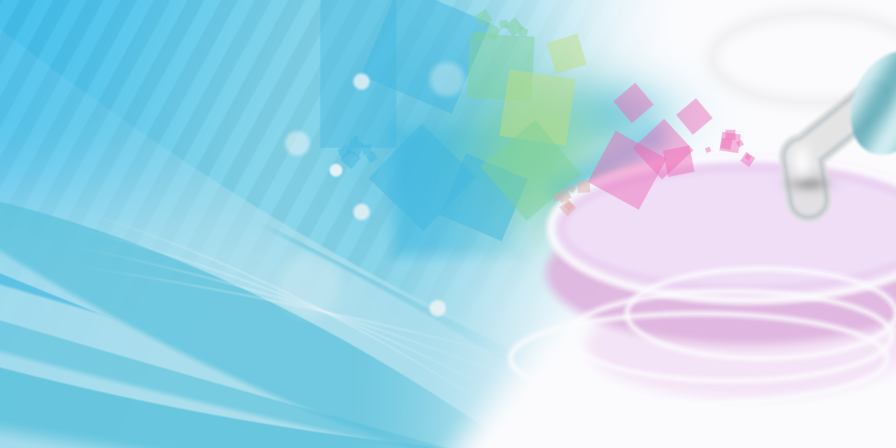
Give the GLSL for this background, as a Shadertoy shader.

```glsl
vec2 p;    // canvas position, 2 wide and 1 high
vec3 col;  // colour painted so far

void paint(vec3 tint, float alpha) { col = mix(col, tint, alpha); }

float fill(float d, float blur) {
    float w = max(blur, 0.75 / iResolution.y);
    return 1.0 - smoothstep(-w, w, d);
}

vec2 turn(vec2 v, float a) {
    return mat2(cos(a), -sin(a), sin(a), cos(a)) * v;
}

float box(vec2 v, vec2 size) {
    vec2 d = abs(v) - size;
    return length(max(d, 0.0)) + min(max(d.x, d.y), 0.0);
}

float ellipse(vec2 v, vec2 r) {
    float k = length(v / r);
    return k * (k - 1.0) / max(length(v / (r * r)), 0.001);
}

float capsule(vec2 a, vec2 b) {
    vec2 d = b - a;
    return length(p - a - d * clamp(dot(p - a, d) / dot(d, d), 0.0, 1.0));
}

float glow(vec2 center, vec2 size) {
    vec2 q = (p - center) / size;
    return exp(-dot(q, q));
}

// Height of a parabola with the given values at x = 0, 0.5 and 1
float arc(vec3 h) {
    return h.x + p.x * (4.0 * h.y - 3.0 * h.x - h.z) + 2.0 * p.x * p.x * (h.x - 2.0 * h.y + h.z);
}

float swoosh(vec3 top, vec3 bottom, float blur) {
    return fill(p.y - arc(top), 0.003) * fill(arc(bottom) - p.y, blur);
}

void tile(float x, float y, float size, float angle, vec3 tint) {
    paint(tint, 0.48 * fill(box(turn(p - vec2(x, y), angle), vec2(size)), 0.0));
}

void bokeh(float x, float y, float radius) {
    float d = length(p - vec2(x, y)) - radius;
    paint(vec3(0.97), min(0.013 / radius, 0.85) * fill(d, radius * 0.3));
}

void mainImage(out vec4 fragColor, in vec2 fragCoord) {
    p = fragCoord / iResolution.xy * vec2(2, 1);
    vec3 white = vec3(0.985, 0.985, 0.995), teal = vec3(0.36, 0.76, 0.86), blue = vec3(0.25, 0.72, 0.88);
    vec3 pink = vec3(0.93, 0.42, 0.72), green = vec3(0.5, 0.82, 0.6), lime = vec3(0.75, 0.87, 0.5);

    // Sky gradient with slanted stripes
    col = mix(vec3(0.27, 0.74, 0.91), vec3(0.52, 0.82, 0.9), smoothstep(0.0, 0.9, p.x + 0.5 - 0.5 * p.y));
    float stripe = abs(fract((p.x - 0.55 * p.y) / 0.075) - 0.5);
    col += 0.035 * (smoothstep(0.2, 0.3, stripe) - 0.4) * smoothstep(0.2, 0.5, p.y);
    paint(white, smoothstep(0.8, 1.48, p.x + 0.18 * (0.6 - p.y)));

    // Sweeping ribbons
    float left = 1.0 - smoothstep(0.75, 1.2, p.x);
    float below = fill(p.y - arc(vec3(0.935, 0.583, 0.3)), 0.004);
    paint(vec3(0.73, 0.89, 0.94), below * left * (0.72 - 0.6 * smoothstep(0.35, 0.75, p.y)));
    paint(teal, 0.75 * left * swoosh(vec3(0.55, 0.375, 0.1), vec3(0.44, 0.167, -0.03), 0.012));
    paint(blue, 0.7 * swoosh(vec3(0.39, 0.19, 0), vec3(0.365, 0.22, 0.08), 0.005));
    paint(teal, 0.65 * left * swoosh(vec3(0.285, 0.14, 0), vec3(0.215, 0.09, -0.02), 0.01));
    paint(teal, 0.85 * left * swoosh(vec3(0.18, 0.07, 0), vec3(0.04, -0.04, -0.1), 0.03));
    paint(teal, 0.5 * left * smoothstep(0.55, 0.7, p.x) * swoosh(vec3(0.82, 0.55, 0.29), vec3(0.72, 0.53, 0.27), 0.006));
    for (float k = 0.0; k < 4.0; k++) {
        float line = arc(vec3(0.58, 0.41, 0.15) + k * vec3(-0.05, -0.02, 0.03));
        paint(white, 0.3 * left * smoothstep(0.1, 0.6, p.x) * fill(abs(p.y - line) - 0.002, 0.004));
    }

    // Blurred blue and green haze
    paint(blue, fill(box(p - vec2(1.02, 0.57), vec2(0.14)), 0.03) * (0.6 - 0.48 * smoothstep(0.9, 1.2, p.x)));
    paint(blue, 0.6 * glow(vec2(1.02, 0.68), vec2(0.22, 0.2)));
    paint(teal, 0.7 * glow(vec2(1.36, 0.74), vec2(0.14, 0.08)));
    paint(green, 0.75 * glow(vec2(1.19, 0.66), vec2(0.15)));
    paint(blue, 0.45 * fill(capsule(vec2(1.25, 0.58), vec2(1.46, 0.69)) - 0.025, 0.03));
    paint(vec3(0.87), 0.45 * fill(abs(ellipse(p - vec2(1.82, 0.87), vec2(0.23, 0.1))) - 0.01, 0.03));

    // White floor, then the dish: liquid, surface and rims
    paint(white, smoothstep(0.0, 0.15, p.x - 0.95 - 0.8 * p.y) * (1.0 - smoothstep(0.22, 0.38, p.y)));
    vec2 dish = p - vec2(1.67, 0.49);
    paint(vec3(0.95, 0.87, 0.96), 0.8 * fill(ellipse(dish + vec2(0, 0.26), vec2(0.36, 0.12)), 0.03));
    paint(vec3(0.87, 0.7, 0.87), 0.9 * fill(ellipse(dish + vec2(0, 0.1), vec2(0.45, 0.16)), 0.02));
    float surface = ellipse(dish, vec2(0.44, 0.16));
    paint(vec3(0.94, 0.87, 0.97), fill(surface, 0.02));
    paint(vec3(0.88, 0.74, 0.9), 0.4 * fill(abs(surface + 0.025) - 0.008, 0.015));
    paint(white, 0.85 * fill(abs(surface) - 0.009, 0.01));
    for (float k = 0.0; k < 3.0; k++) {
        float ring = ellipse(p - vec2(1.56 + 0.07 * k, 0.2 + 0.05 * k), vec2(0.42 - 0.06 * k, 0.1));
        paint(white, 0.8 * fill(abs(ring) - 0.006, 0.009));
    }

    // Large translucent tiles
    paint(blue, 0.4 * fill(box(p - vec2(0.8, 0.86), vec2(0.085, 0.19)), 0.0));
    tile(0.95, 0.89, 0.11, -0.4, blue);
    tile(0.943, 0.604, 0.085, 0.8, blue);
    tile(1.08, 0.56, 0.075, -0.4, blue);
    tile(1.118, 0.85, 0.072, -0.05, green);
    tile(1.2, 0.76, 0.075, -0.15, lime);
    tile(1.185, 0.62, 0.08, 0.7, green);
    tile(1.265, 0.88, 0.036, 0.3, lime);
    tile(1.414, 0.77, 0.032, 0.7, pink);
    tile(1.4, 0.62, 0.065, -0.5, pink);
    tile(1.48, 0.667, 0.048, 0.75, pink);
    tile(1.55, 0.74, 0.029, 0.7, pink);
    tile(1.515, 0.64, 0.03, 0.2, pink);
    tile(1.63, 0.682, 0.021, -0.15, pink);

    // Small scattered tiles, one colour per cluster
    for (float k = 0.0; k < 24.0; k++) {
        float g = mod(k, 4.0);
        vec2 r = fract(sin(vec2(13.1, 78.2) * (k + 3.0)) * 437.6) - 0.5;
        vec2 c = g < 1.0 ? vec2(0.81, 0.67) : g < 2.0 ? vec2(1.12, 0.95) : g < 3.0 ? vec2(1.3, 0.55) : vec2(1.63, 0.68);
        vec3 tint = g < 1.0 ? blue : g < 2.0 ? green : g < 3.0 ? vec3(0.87, 0.66, 0.65) : pink;
        c += r * vec2(0.12, 0.08);
        tile(c.x, c.y, 0.005 + 0.012 * fract(k * 0.37), r.x * 3.0, tint);
    }

    // Glass dropper with its bulb
    float neck = capsule(vec2(1.8, 0.66), vec2(1.95, 0.78)) - 0.045;
    float glass = min(neck, capsule(vec2(1.79, 0.65), vec2(1.805, 0.555)) - 0.052);
    paint(vec3(0.88), 0.85 * fill(glass, 0.006));
    paint(vec3(0.64, 0.7, 0.73), 0.6 * fill(abs(glass + 0.012) - 0.004, 0.009));
    paint(vec3(0.55), 0.7 * glow(vec2(1.805, 0.59), vec2(0.04, 0.017)));
    paint(white, 0.9 * glow(vec2(1.79, 0.64), vec2(0.022, 0.035)));
    float shine = 0.5 + 0.5 * sin(45.0 * (p.x - 0.6 * p.y));
    float bulb = ellipse(turn(p - vec2(1.99, 0.77), -0.4), vec2(0.085, 0.12));
    paint(mix(vec3(0.4, 0.69, 0.74), vec3(0.8, 0.92, 0.94), shine), 0.9 * fill(bulb, 0.006));

    // Soft light spots
    bokeh(0.807, 0.818, 0.018);
    bokeh(0.998, 0.823, 0.038);
    bokeh(0.664, 0.68, 0.027);
    bokeh(0.75, 0.62, 0.014);
    bokeh(0.807, 0.527, 0.018);
    bokeh(0.977, 0.312, 0.018);
    bokeh(0.69, 0.36, 0.07);
    fragColor = vec4(col, 1);
}
```
